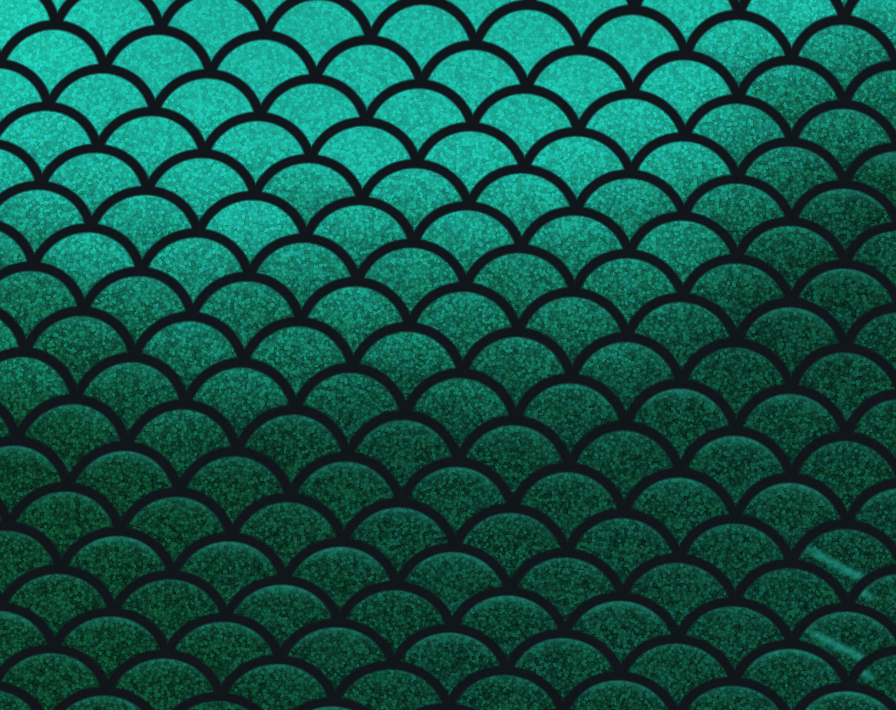
Give the GLSL for this pattern, as a WebGL 2 fragment shader.

```glsl
#version 300 es
precision highp float;
// Iridescent fish-scale fabric: staggered rows of dark-rimmed domes, painted
// from the top row down so that each lower row overlaps the one above.
// A diagonal sheen, per-scale shading and cellular grain give the foil look.

uniform vec2 u_resolution;
out vec4 outColor;

// Lengths are fractions of the canvas height; y runs downward.
const float PITCH_TOP = 0.1475;     // scale spacing at the top edge
const float PITCH_GROWTH = 0.0136;  // widening towards the bottom
const float PITCH_MEAN = 0.153;
const float ROW_HEIGHT = 0.0591;
const float ROW_START = 0.0918;
const float ROW_TILT = 0.048;
const float ROW_SWELL = 0.0066;     // slow stretch of the row spacing
const float SWELL_PERIOD = 0.682;
const float PIVOT_X = 1.115;        // column that stays upright
const float DOME_RADIUS = 0.0715;
const float RIM_WIDTH = 0.0138;
const float EDGE_BLUR = 0.0024;
const float GRAIN_SCALE = 215.0;

const vec3 RIM_COLOR = vec3(0.065, 0.085, 0.105);
const vec3 DEEP_GREEN = vec3(0.045, 0.245, 0.180);
const vec3 MID_GREEN = vec3(0.070, 0.430, 0.345);
const vec3 BRIGHT_TEAL = vec3(0.110, 0.700, 0.620);
const vec3 GLINT_COLOR = vec3(0.130, 0.560, 0.500);

float hash(vec2 p) {
  vec3 h = fract(vec3(p.xyx) * 0.1031);
  h += dot(h, h.yzx + 33.33);
  return fract((h.x + h.y) * h.z);
}

// Cellular noise: x is the distance to the nearest point, y its random value.
vec2 cellular(vec2 p) {
  vec2 cell = floor(p);
  vec2 nearest = vec2(9.0, 0.0);
  for (int j = -1; j <= 1; j++) {
    for (int i = -1; i <= 1; i++) {
      vec2 id = cell + vec2(i, j);
      vec2 point = id + vec2(hash(id), hash(id + 71.7));
      float d = distance(p, point);
      if (d < nearest.x) nearest = vec2(d, hash(id + 19.3));
    }
  }
  return nearest;
}

// Sheen from 1 (lit, upper left) to 0 (shade), with soft wrinkles.
float sheen(vec2 p, float offset) {
  float wrinkle = 0.018 * sin(9.0 * p.x + 5.0 * p.y) + 0.012 * sin(23.0 * p.x - 31.0 * p.y);
  float shade = p.y + 0.30 * smoothstep(0.75, 1.28, p.x) + wrinkle + offset;
  return 1.0 - smoothstep(0.05, 0.75, shade);
}

// Foil inside one dome; q is measured from its apex, y downward.
vec3 foil(vec2 p, vec2 q, float inset, float seed, vec2 grain) {
  float light = sheen(p, 0.9 * (q.y - 0.03) + 0.09 * (seed - 0.5));
  vec3 color = mix(DEEP_GREEN, MID_GREEN, smoothstep(0.0, 0.45, light));
  color = mix(color, BRIGHT_TEAL, smoothstep(0.35, 0.95, light));
  color *= 1.0 + 0.12 * smoothstep(0.25, 0.0, length(p));

  // Grain is strongest in the shade, with a slight green to blue drift.
  float strength = mix(0.75, 0.14, light);
  color *= 1.0 + strength * (0.9 * (grain.y - 0.5) + 0.8 * (0.45 - grain.x));
  color.b *= 1.0 + 0.35 * strength * (fract(grain.y * 7.0) - 0.5);
  color.b *= mix(0.88, 1.0, smoothstep(0.0, 0.7, p.x + light));

  // Light caught along the upper edge of the dome.
  float crown = smoothstep(0.045, 0.0, q.y);
  float glint = exp(-max(inset, 0.0) / 0.009) * crown * (0.2 + 0.6 * seed);
  color = mix(color, GLINT_COLOR, glint * (1.0 - light));

  // Creased foil near the lower right.
  float area = smoothstep(0.06, 0.03, abs(p.x - 1.185)) * smoothstep(0.73, 0.78, p.y);
  float crease = smoothstep(0.012, 0.0, abs(q.y - 0.058 - 0.5 * q.x));
  return mix(color, GLINT_COLOR, 0.75 * area * crease);
}

void main() {
  vec2 p = gl_FragCoord.xy / u_resolution.y;
  p.y = 1.0 - p.y;
  float blur = max(EDGE_BLUR, 1.0 / u_resolution.y);

  // Gently tilted, fanned lattice.
  float v = p.y - ROW_TILT * (p.x - PIVOT_X) - ROW_START;
  v += ROW_SWELL * (1.0 - cos(6.28319 * v / SWELL_PERIOD));
  float row = v / ROW_HEIGHT;
  float column = (p.x - PIVOT_X) / (PITCH_TOP + PITCH_GROWTH * p.y);
  vec2 grain = cellular(p * GRAIN_SCALE);

  vec3 color = RIM_COLOR;
  for (int i = 3; i >= 0; i--) {
    float j = floor(row + 0.3) - float(i);
    float u = column - 0.5 * mod(j, 2.0);
    float k = floor(u + 0.5);
    vec2 q = vec2((u - k) * PITCH_MEAN, (row - j) * ROW_HEIGHT);
    float inset = DOME_RADIUS - length(q - vec2(0.0, DOME_RADIUS));
    float seed = hash(vec2(k, j) + 40.0);
    vec3 inside = foil(p, q, inset, seed, grain);
    vec3 dome = mix(RIM_COLOR, inside, smoothstep(-blur, blur, inset));
    color = mix(color, dome, smoothstep(-blur, blur, inset + RIM_WIDTH));
  }
  color *= 1.0 + 0.08 * (grain.y - 0.5);
  outColor = vec4(color, 1.0);
}
```
